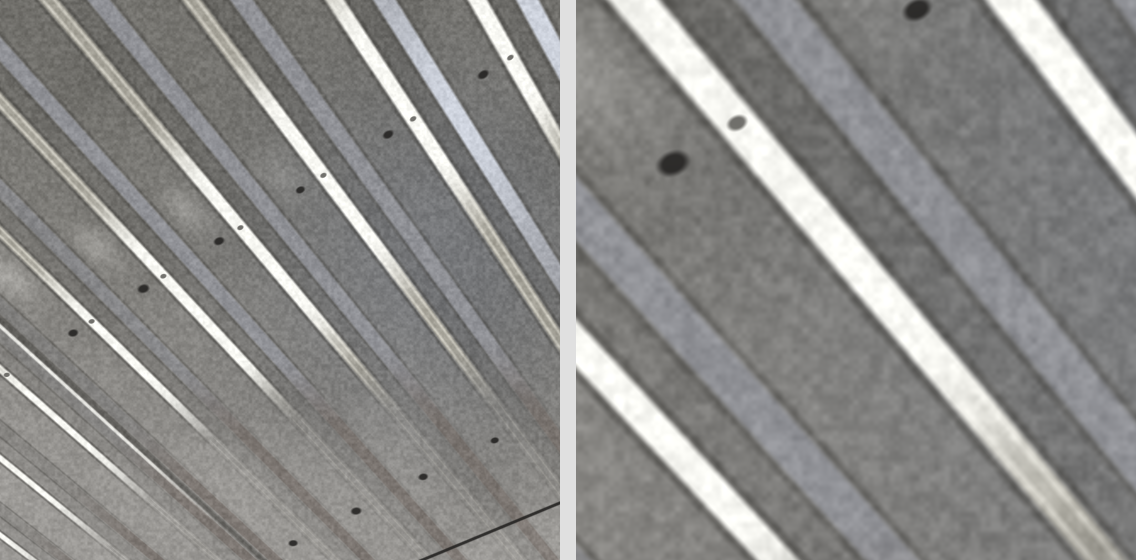
Left: the whole. Right: its middle third, enlarged.
Reproduce this texture procedurally as a Shadertoy shader.

```glsl
// Ribbed sheet metal in perspective: glinting ribs, grey creases, screws and a lap joint.

// Layout, in canvas heights with y pointing down
const vec2  VANISH = vec2(2.461, 2.82);    // where all ribs converge
const float SPACING = 0.2552;              // rib pitch along the top edge
const float FIRST_RIB = -1.189;            // top-edge position of rib 0
const float LAP_AT = 2.15;                 // rib coordinate of the sheet overlap
const float LAP_SHIFT = 0.28;
const vec2  SCREW_ROW_A = vec2(0.63, 0.677);  // slope, height at the left edge
const vec2  SCREW_ROW_B = vec2(0.51, 1.237);
const vec2  END_SEAM = vec2(0.415, 1.313);

// Profile, in rib pitches
const float CREASE_AT = 0.35;
const float CREASE_HALF = 0.078;
const float SCREW_AT = 0.73;
const float EDGE_SOFT = 0.016;
const float GRAIN = 0.085;

const vec3 METAL_DARK  = vec3(0.445, 0.44, 0.422);
const vec3 METAL_LIGHT = vec3(0.60, 0.592, 0.578);
const vec3 METAL_COOL  = vec3(0.465, 0.475, 0.495);
const vec3 GLINT       = vec3(0.98, 0.98, 0.96);
const vec3 DULL_RIB    = vec3(0.68, 0.67, 0.63);
const vec3 CREASE_GREY = vec3(0.565, 0.57, 0.59);
const vec3 CREASE_SKY  = vec3(0.81, 0.83, 0.87);
const vec3 CREASE_RUST = vec3(0.455, 0.425, 0.405);
const vec3 SHADOW      = vec3(0.27, 0.265, 0.25);
const vec3 SCREW       = vec3(0.14, 0.135, 0.13);

float hash(vec2 p) {
    vec3 q = fract(vec3(p.xyx) * 0.1031);
    q += dot(q, q.yzx + 33.33);
    return fract((q.x + q.y) * q.z);
}

float noise(vec2 p) {
    vec2 i = floor(p), f = fract(p);
    f = f * f * (3.0 - 2.0 * f);
    return mix(mix(hash(i), hash(i + vec2(1, 0)), f.x),
               mix(hash(i + vec2(0, 1)), hash(i + vec2(1, 1)), f.x), f.y);
}

float band(float d, float halfWidth, float soft) {
    return 1.0 - smoothstep(halfWidth - soft, halfWidth + soft, abs(d));
}

float bell(float d, float width) {
    return exp(-d * d / (width * width));
}

// Height above or below a sloping line
float below(vec2 p, vec2 line) {
    return p.y + line.x * p.x - line.y;
}

float screw(float across, float along, float size) {
    return 1.0 - smoothstep(0.6, 1.25, length(vec2(across / 0.012, along / 0.008)) / size);
}

void mainImage(out vec4 fragColor, in vec2 fragCoord) {
    vec2 p = fragCoord / iResolution.y;
    p.y = 1.0 - p.y;
    float pixel = 1.0 / iResolution.y;

    // Rib coordinate: project from the vanishing point onto the top edge
    float k = p.y / VANISH.y;
    float raw = ((p.x - VANISH.x * k) / (1.0 - k) - FIRST_RIB) / SPACING;
    float pitch = SPACING * (1.0 - k);
    float soft = max(EDGE_SOFT, pixel / pitch);
    float n = raw + (raw < LAP_AT ? LAP_SHIFT : 0.0);
    float phase = fract(n);
    float rib = floor(n + 0.5);
    float ribD = n - rib;
    float creaseD = phase - CREASE_AT;
    float t = p.x + p.y;                       // position along the ribs
    float reach = max(0.6 + 0.165 * n, 1.15);  // where the shine dies out
    float fade = 1.0 - smoothstep(reach - 0.2, reach + 0.08, t);

    // Sheet tone, cool reflection and mottling
    vec3 col = mix(METAL_DARK, METAL_LIGHT, smoothstep(0.2, 1.0, p.y - 0.25 * p.x + 0.1));
    col = mix(col, METAL_COOL, 0.75 * bell(length(p - vec2(0.78, 0.45)), 0.3));
    col += 0.05 * (noise(p * 7.0) - 0.5);
    col *= 1.0 - 0.07 * band(phase - 0.17, 0.1, 0.04);

    // Soft glow on the flat pans
    float glowAt = 0.71 + 0.1 * (n - 4.67);
    col += 0.13 * bell(t - glowAt, 0.07) * bell(phase - 0.68, 0.17)
         * smoothstep(2.2, 2.5, n) * (1.0 - smoothstep(4.8, 6.5, n));

    // Grey creases with dark lips
    float lips = band(abs(creaseD) - CREASE_HALF - 0.02, 0.014, soft);
    col = mix(col, SHADOW, 0.38 * lips * (0.3 + 0.7 * fade));
    vec3 lit = mix(CREASE_GREY, CREASE_SKY, smoothstep(6.6, 7.2, n) * bell(t - 1.03, 0.4));
    lit = mix(col * 0.9, lit, smoothstep(1.5, 4.5, n));
    vec3 crease = mix(mix(col, CREASE_RUST, 0.75), lit, fade);
    col = mix(col, crease, band(creaseD, CREASE_HALF, soft));

    // Bright ribs: dull and streaked at the ends, glinting in the middle
    float halfWidth = mix(0.04, 0.066, smoothstep(1.0, 5.0, rib));
    float glint = band(t - 0.91 + 0.06 * (hash(vec2(rib, 3.0)) - 0.5), 0.3, 0.13);
    float streak = band(abs(ribD) - 0.6 * halfWidth, 0.012, 0.014);
    float ribMask = band(ribD, halfWidth, soft);
    float lipMask = band(abs(ribD) - halfWidth - 0.022, 0.013, soft);
    col = mix(col, SHADOW, 0.5 * lipMask * (0.25 + 0.75 * fade));
    vec3 dull = DULL_RIB + 0.15 * (streak - 0.3);
    col = mix(col, mix(dull, GLINT, glint), ribMask * max(fade, 0.2 * streak));

    // Lap joint: thin bright lip above a shadow
    float lapD = raw - LAP_AT;
    col = mix(col, SHADOW, 0.6 * band(lapD - 0.06, 0.035, 0.025));
    col = mix(col, GLINT, 0.85 * band(lapD, 0.022, soft) * (1.0 - smoothstep(1.0, 1.4, t)));

    // Grain, then screws in two rows and the end seam
    col += GRAIN * (noise(p * 170.0) - 0.5) + 0.5 * GRAIN * (noise(p * 330.0) - 0.5);
    float rowA = below(p, SCREW_ROW_A), rowB = below(p, SCREW_ROW_B);
    float size = 0.85 + 0.3 * hash(vec2(floor(n), 9.0));
    float across = (phase - SCREW_AT) * pitch;
    float dots = max(screw(across, rowA, size), screw(across, rowB, size * 0.85));
    col = mix(col, SCREW, 0.9 * dots);
    col = mix(col, SHADOW, 0.75 * screw(ribD * pitch, rowA, 0.65));
    float seam = below(p, END_SEAM);
    col += 0.03 * smoothstep(0.0, 0.01, seam);
    col = mix(col, SCREW, 0.9 * band(seam, 0.0028, max(0.0018, pixel)));

    fragColor = vec4(clamp(col, 0.0, 1.0), 1.0);
}
```
